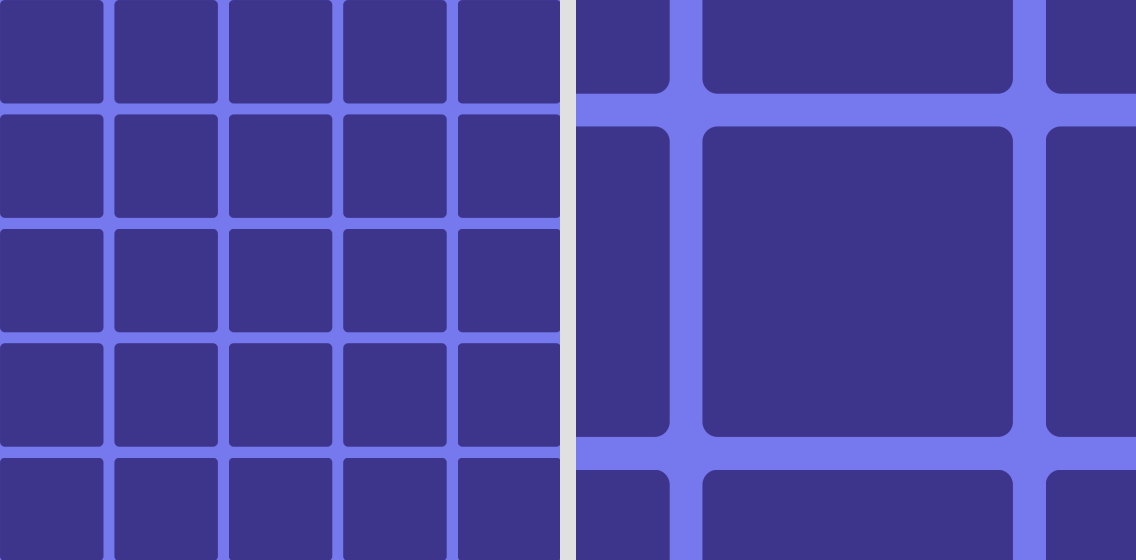
Left: the whole. Right: its middle third, enlarged.
This pattern is drawn by a Shadertoy shader. Its source:

```glsl
// Five by five grid of dark indigo rounded square tiles on periwinkle grout.
#define PITCH 0.2043
#define GAP 0.0195
#define CORNER_RADIUS 0.009
#define TILE_COLOR vec3(0.239, 0.204, 0.545)
#define GROUT_COLOR vec3(0.463, 0.471, 0.929)

// Signed distance to a rounded square centred on the origin
float roundedSquare(vec2 p, float halfSize, float radius) {
    vec2 q = abs(p) - (halfSize - radius);
    return length(max(q, 0.0)) + min(max(q.x, q.y), 0.0) - radius;
}

void mainImage(out vec4 fragColor, in vec2 fragCoord) {
    // Canvas units, measured from the top left corner
    vec2 uv = fragCoord / iResolution.xy;
    vec2 fromTopLeft = vec2(uv.x, 1.0 - uv.y);

    // Repeat one tile, flush with the start of its cell
    float halfTile = 0.5 * (PITCH - GAP);
    vec2 cell = mod(fromTopLeft, PITCH) - halfTile;
    float dist = roundedSquare(cell, halfTile, CORNER_RADIUS);

    // Blend across about one pixel at the edge
    float pixel = 1.0 / min(iResolution.x, iResolution.y);
    float grout = smoothstep(-0.7 * pixel, 0.7 * pixel, dist);
    fragColor = vec4(mix(TILE_COLOR, GROUT_COLOR, grout), 1.0);
}
```
